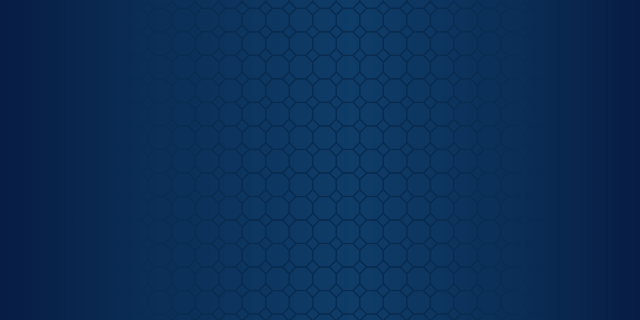
Give the GLSL for this background, as a Shadertoy shader.

```glsl
// Deep blue backdrop with a fading octagon-and-diamond line lattice.

const vec3 CORE_BLUE = vec3(0.057, 0.238, 0.410);
const vec3 MID_BLUE  = vec3(0.040, 0.178, 0.335);
const vec3 EDGE_NAVY = vec3(0.027, 0.112, 0.268);
const vec3 LINE_NAVY = vec3(0.030, 0.158, 0.292);

// Signed offset from the bright column, scaled to reach 1 at either side
float sideFalloff(float x, float center) {
    return x < center ? (center - x) / center : (x - center) / (1.0 - center);
}

// Three-stop horizontal gradient
vec3 backdrop(float falloff) {
    vec3 inner = mix(CORE_BLUE, MID_BLUE, clamp(falloff / 0.6, 0.0, 1.0));
    return mix(inner, EDGE_NAVY, clamp((falloff - 0.6) / 0.4, 0.0, 1.0));
}

// Distance to the lattice lines; one cell is 1 unit with a diamond at its center
float latticeDistance(vec2 p, float diamondRadius) {
    vec2 a = abs(fract(p + 0.5) - 0.5);
    float diamond = abs(a.x + a.y - diamondRadius) * 0.70711;
    float across = length(vec2(max(diamondRadius - a.x, 0.0), a.y));
    float upright = length(vec2(a.x, max(diamondRadius - a.y, 0.0)));
    return min(diamond, min(across, upright));
}

// Antialiased stroke coverage
float stroke(float dist, float halfWidth, float pixel) {
    return 1.0 - smoothstep(halfWidth - 0.5 * pixel, halfWidth + 0.5 * pixel, dist);
}

void mainImage(out vec4 fragColor, in vec2 fragCoord) {
    vec2 uv = fragCoord / iResolution.xy;
    vec2 p = (fragCoord - 0.5 * iResolution.xy) / iResolution.y;

    // Background light
    float falloff = sideFalloff(uv.x, 0.55);
    vec3 color = backdrop(falloff);

    // Lattice, strongest near the bright column
    float period = 0.0735;
    vec2 latticeOrigin = vec2(-0.0227, 0.033);
    float pixel = 1.0 / (iResolution.y * period);
    float dist = latticeDistance((p - latticeOrigin) / period, 0.29);
    float strength = 0.85 * (1.0 - smoothstep(0.15, 0.9, falloff));
    color = mix(color, LINE_NAVY, strength * stroke(dist, 0.032, pixel));

    fragColor = vec4(color, 1.0);
}
```
